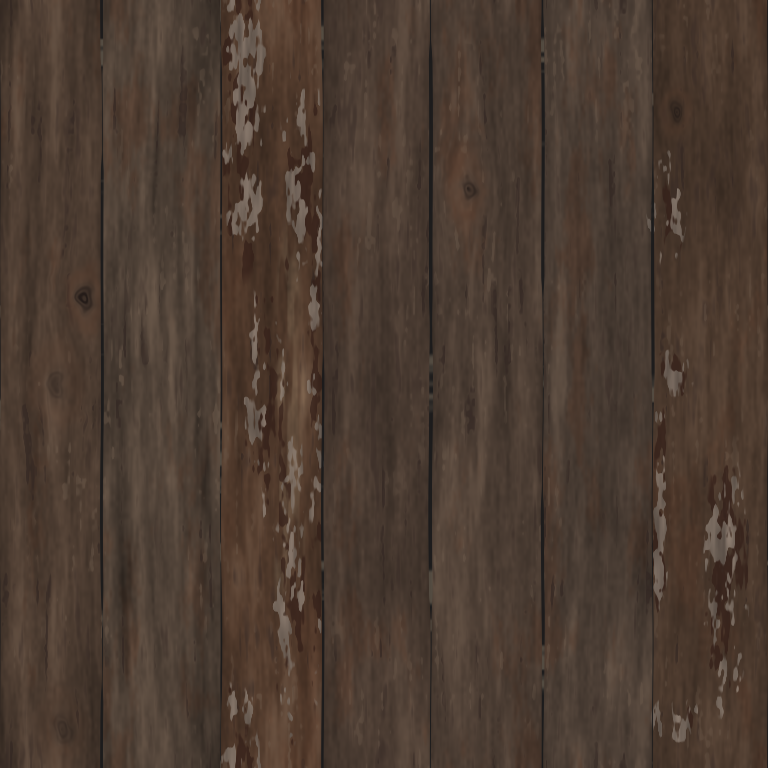
This texture is drawn by a Shadertoy shader. Its source:

```glsl
// Seven weathered vertical boards with dark gaps, knots and flaking paint.
// Stretched periodic noise gives each board its own grain, so the tile wraps;
// knots bend the grain, and soft ellipses set where paint flakes survive.

const int PLANKS = 7, KNOTS = 5, FLAKES = 11;
const float EDGES[8] = float[8](0.0, 0.133, 0.288, 0.4205, 0.561, 0.707, 0.850, 1.0);
const float GAP_HALF[8] = float[8](0.0004, 0.0015, 0.0009, 0.0013, 0.0020, 0.0017, 0.0017, 0.0004);
const vec3 TINT[7] = vec3[7](
    vec3(0.302, 0.238, 0.194), vec3(0.304, 0.252, 0.212), vec3(0.306, 0.220, 0.166),
    vec3(0.284, 0.227, 0.190), vec3(0.294, 0.238, 0.200), vec3(0.293, 0.242, 0.206),
    vec3(0.284, 0.216, 0.170));
const float WEAR[7] = float[7](0.50, 0.55, 0.40, 0.25, 0.40, 0.35, 0.20);
const float CONTRAST[7] = float[7](0.48, 0.75, 0.60, 0.28, 0.40, 0.36, 0.28);

// Knots: centre, radius, strength
const vec4 KNOT[5] = vec4[5](
    vec4(0.111, 0.610, 0.013, 0.95), vec4(0.609, 0.755, 0.014, 0.9),
    vec4(0.075, 0.500, 0.018, 0.5), vec4(0.881, 0.854, 0.010, 0.6),
    vec4(0.080, 0.050, 0.016, 0.35));
// Paint remains: centre, half size
const vec4 FLAKE[11] = vec4[11](
    vec4(0.318, 0.86, 0.032, 0.24), vec4(0.390, 0.76, 0.030, 0.17),
    vec4(0.345, 0.48, 0.030, 0.17), vec4(0.375, 0.27, 0.024, 0.27),
    vec4(0.411, 0.50, 0.012, 0.45), vec4(0.312, 0.03, 0.026, 0.10),
    vec4(0.868, 0.73, 0.028, 0.08), vec4(0.880, 0.515, 0.034, 0.034),
    vec4(0.859, 0.32, 0.012, 0.18), vec4(0.880, 0.065, 0.034, 0.034),
    vec4(0.945, 0.24, 0.032, 0.19));
const vec4 BARE_STRIP = vec4(0.376, 0.42, 0.026, 0.32);

const vec3 WORN  = vec3(0.43, 0.36, 0.30);
const vec3 BARE  = vec3(0.40, 0.32, 0.25);
const vec3 PAINT = vec3(0.48, 0.43, 0.39);
const vec3 STAIN = vec3(0.19, 0.145, 0.13);
const vec3 RUST  = vec3(0.30, 0.195, 0.14);
const vec3 GAP   = vec3(0.10, 0.10, 0.105);
const vec3 DEBRIS = vec3(0.33, 0.30, 0.26);

float hash(vec2 p) {
    vec3 q = fract(vec3(p.xyx) * 0.1031);
    q += dot(q, q.yzx + 33.33);
    return fract((q.x + q.y) * q.z);
}

// Value noise with freq cells across the unit square, wrapping at its sides
float noise(vec2 p, vec2 freq, float seed) {
    p *= freq;
    vec2 i = floor(p), f = fract(p), s = vec2(seed * 17.0, seed * 31.0);
    f = f * f * (3.0 - 2.0 * f);
    vec2 a = mod(i, freq) + s, b = mod(i + 1.0, freq) + s;
    return mix(mix(hash(a), hash(vec2(b.x, a.y)), f.x),
               mix(hash(vec2(a.x, b.y)), hash(b), f.x), f.y);
}

float fbm(vec2 p, vec2 freq, float seed, int octaves) {
    float sum = 0.0, amp = 1.0, total = 0.0;
    for (int i = 0; i < octaves; i++) {
        sum += amp * noise(p, freq, seed + float(i));
        total += amp;
        amp *= 0.68;
        freq *= 2.0;
    }
    return sum / total;
}

// 1 at the centre of an ellipse, 0 at its rim; wraps vertically
float ellipse(vec2 p, vec4 e) {
    vec2 d = p - e.xy;
    d.y -= floor(d.y + 0.5);
    return max(0.0, 1.0 - length(d / e.zw));
}

void mainImage(out vec4 fragColor, in vec2 fragCoord) {
    vec2 uv = fragCoord / iResolution.xy;
    float pixel = 1.0 / iResolution.x;

    // Board under this point, and the nearest gap
    float x = uv.x + 0.0018 * (noise(uv, vec2(1.0, 6.0), 90.0) - 0.5);
    int k = 0;
    for (int i = 1; i < PLANKS; i++) if (x > EDGES[i]) k = i;
    int gap = x - EDGES[k] < EDGES[k + 1] - x ? k : k + 1;
    float edgeDist = abs(x - EDGES[gap]);
    float seed = float(k) * 13.0 + 1.0;

    // Grain wanders slowly and swells around knots
    vec2 p = uv;
    p.x += 0.014 * (noise(uv, vec2(4.0, 3.0), seed) - 0.5);
    float core = 0.0, halo = 0.0;
    for (int i = 0; i < KNOTS; i++) {
        vec4 n = KNOT[i];
        if (n.x < EDGES[k] || n.x > EDGES[k + 1]) continue;
        vec2 d = uv - n.xy;
        d.y -= floor(d.y + 0.5);
        float r = length(d * vec2(1.0, 0.6)) / n.z + 1.1 * (fbm(uv, vec2(60.0, 44.0), seed, 2) - 0.5);
        p.x -= d.x * 0.75 * n.w * exp(-r * r * 0.15);
        core += n.w * smoothstep(1.1, 0.1, r) * (0.75 + 0.25 * sin(r * 14.0));
        halo += n.w * exp(-pow(r - 1.5, 2.0) * 2.5);
    }

    // Wood: broad tone, streaks and fine fibres
    float broad = fbm(p, vec2(10.0, 4.0), seed + 1.0, 5);
    float streak = fbm(p, vec2(44.0, 4.0), seed + 3.0, 3);
    float fibre = fbm(p, vec2(150.0, 20.0), seed + 5.0, 2);
    float blotch = fbm(p, vec2(20.0, 6.0), seed + 7.0, 5);
    float grit = noise(uv, vec2(256.0, 128.0), seed + 11.0);
    float tone = 1.0 + CONTRAST[k] * (streak - 0.5) + 0.26 * (fibre - 0.5) + 0.10 * (grit - 0.5) + 0.36 * (broad - 0.5);
    vec3 col = TINT[k] * tone;
    col = mix(col, WORN, WEAR[k] * smoothstep(0.52, 0.74, 0.5 * streak + 0.35 * broad + 0.15 * fibre));
    col = mix(col, RUST * tone, 0.40 * smoothstep(0.54, 0.74, blotch));
    col = mix(col, STAIN, 0.5 * smoothstep(0.60, 0.78, 0.5 * fibre + 0.5 * (1.0 - blotch)));

    // Sparse sharp scratches, pale and dark, gathered in patches
    float scratch = noise(p, vec2(190.0, 22.0), seed + 9.0) + 0.35 * (grit - 0.5);
    float crack = noise(p, vec2(170.0, 13.0), seed + 10.0) + 0.25 * (grit - 0.5);
    col = mix(col, WORN, (0.15 + 0.6 * WEAR[k]) * smoothstep(0.80, 0.94, scratch) * smoothstep(0.42, 0.62, broad));
    col = mix(col, STAIN, 0.65 * smoothstep(0.82, 0.95, crack) * smoothstep(0.40, 0.60, 1.0 - streak));
    col = mix(col, RUST * 1.25, 0.30 * halo);
    col = mix(col, STAIN * 0.65, min(core, 0.9));

    // Bare strip, then crumbling paint flakes and dark hollows
    float strip = ellipse(uv, BARE_STRIP);
    float ragged = fbm(p, vec2(90.0, 10.0), 60.0, 2);
    col = mix(col, BARE * tone, 0.75 * smoothstep(0.42, 0.60, ragged + 0.3 * strip - 0.08) * smoothstep(0.0, 0.25, strip));
    float density = 0.0;
    for (int i = 0; i < FLAKES; i++) density = max(density, ellipse(uv, FLAKE[i]));
    float present = smoothstep(0.0, 0.12, density);
    float reach = 0.26 * sqrt(density) - 0.74;
    float crumble = 0.22 * (noise(uv, vec2(200.0, 90.0), 75.0) - 0.5);
    float chip = fbm(p, vec2(84.0, 24.0), 70.0, 3) + crumble + reach;
    float hollow = fbm(p, vec2(76.0, 14.0), 80.0, 3) - crumble + reach;
    col = mix(col, STAIN * vec3(1.05, 0.82, 0.72), 0.7 * present * smoothstep(0.0, 0.08, hollow));
    col = mix(col, PAINT * (0.75 + 0.5 * fibre), 0.85 * present * smoothstep(0.0, 0.08, chip));

    // Gaps of uneven width, partly filled with debris
    float gapSeed = 100.0 + float(gap % PLANKS);
    float opening = GAP_HALF[gap] * mix(0.3, 1.15, smoothstep(0.25, 0.5, noise(uv, vec2(1.0, 7.0), gapSeed)));
    float filled = smoothstep(0.64, 0.72, fbm(uv, vec2(1.0, 16.0), gapSeed + 9.0, 4));
    col *= 1.0 - 0.12 * exp(-edgeDist * 260.0);
    float cover = 1.0 - smoothstep(opening - 0.5 * pixel, opening + 0.6 * pixel, edgeDist);
    col = mix(col, mix(GAP, DEBRIS, filled), 0.92 * cover);

    fragColor = vec4(clamp(col, 0.0, 1.0), 1.0);
}
```
